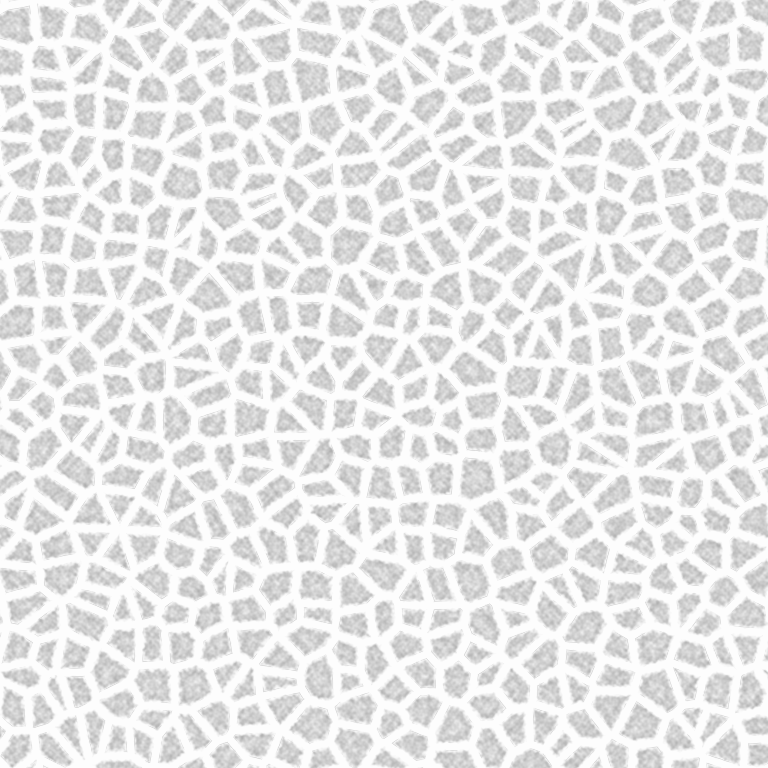
Give the GLSL for this pattern, as a Shadertoy shader.

```glsl
const vec3 PAPER = vec3(0.993);
const float CELLS = 23.0;      // cells across the canvas
const float JITTER = 0.92;     // irregularity of the cell centres

vec2 hash2(vec2 p) {
    vec3 q = fract(p.xyx * vec3(0.1031, 0.1030, 0.0973));
    q += dot(q, q.yzx + 33.33);
    return fract((q.xx + q.yz) * q.zy);
}

vec2 gradientAt(vec2 lattice) {
    float angle = 6.2832 * hash2(lattice + 517.0).x;
    return vec2(cos(angle), sin(angle));
}

float gradientNoise(vec2 p) {
    vec2 i = floor(p), f = fract(p);
    vec2 u = f * f * f * (f * (f * 6.0 - 15.0) + 10.0);
    vec2 e = vec2(1.0, 0.0);
    float a = dot(gradientAt(i), f);
    float b = dot(gradientAt(i + e.xy), f - e.xy);
    float c = dot(gradientAt(i + e.yx), f - e.yx);
    float d = dot(gradientAt(i + e.xx), f - e.xx);
    return mix(mix(a, b, u.x), mix(c, d, u.x), u.y);
}

vec2 rotate(vec2 p, float angle) {
    float c = cos(angle), s = sin(angle);
    return vec2(c * p.x - s * p.y, s * p.x + c * p.y);
}

// Vector from a point in its grid square to a neighbouring cell centre
vec2 toCentre(vec2 square, vec2 local, vec2 offset) {
    vec2 jitter = (hash2(square + offset + 71.0) - 0.5) * JITTER;
    return offset + 0.5 + jitter - local;
}

// Distance to the nearest border between Voronoi cells
float borderDistance(vec2 p) {
    vec2 square = floor(p), local = fract(p);
    vec2 nearest = vec2(0.0), home = vec2(0.0);
    float best = 8.0;
    for (int y = -1; y <= 1; y++)
    for (int x = -1; x <= 1; x++) {
        vec2 offset = vec2(x, y);
        vec2 r = toCentre(square, local, offset);
        if (dot(r, r) < best) {
            best = dot(r, r);
            nearest = r;
            home = offset;
        }
    }
    float border = 8.0;
    for (int y = -2; y <= 2; y++)
    for (int x = -2; x <= 2; x++) {
        vec2 r = toCentre(square, local, home + vec2(x, y));
        vec2 gap = r - nearest;
        if (dot(gap, gap) > 0.0001)
            border = min(border, dot(0.5 * (nearest + r), normalize(gap)));
    }
    return border;
}

// Fine strokes along one direction
float strokes(vec2 p, float angle, float density) {
    return gradientNoise(rotate(p, angle) * density * vec2(0.4, 1.0));
}

// Pencil texture: crossed strokes plus grain
float pencil(vec2 p) {
    float hatch = strokes(p, 0.75, 190.0) + strokes(p + 3.7, -0.8, 180.0);
    return 0.75 * hatch + 0.6 * gradientNoise(p * 230.0 + 9.0);
}

// Shading of a cell: darkest just inside the rim, paler in wide middles
float cellInk(float d, float grain) {
    float fill = smoothstep(0.09, 0.24, d + 0.055 * grain);
    float depth = mix(0.195, 0.145, smoothstep(0.26, 0.5, d));
    return fill * max(depth + 0.12 * grain, 0.0);
}

// Thin broken contour around a cell
float contourInk(float d, float breaks, float pixel) {
    float halfWidth = max(0.012, 0.6 * pixel);
    float line = 1.0 - smoothstep(0.0, halfWidth * 1.6, abs(d - 0.125));
    return 0.13 * line * smoothstep(-0.1, 0.35, breaks);
}

void mainImage(out vec4 fragColor, in vec2 fragCoord) {
    vec2 uv = fragCoord / iResolution.y;
    float pixel = CELLS / iResolution.y;

    float d = borderDistance(uv * CELLS);
    d += 0.012 * gradientNoise(uv * 90.0);

    float grain = pencil(uv);
    float breaks = gradientNoise(uv * 45.0 + 20.0) + 0.4 * grain;
    float ink = max(cellInk(d, grain), contourInk(d, breaks, pixel));

    fragColor = vec4(PAPER - ink, 1.0);
}
```
